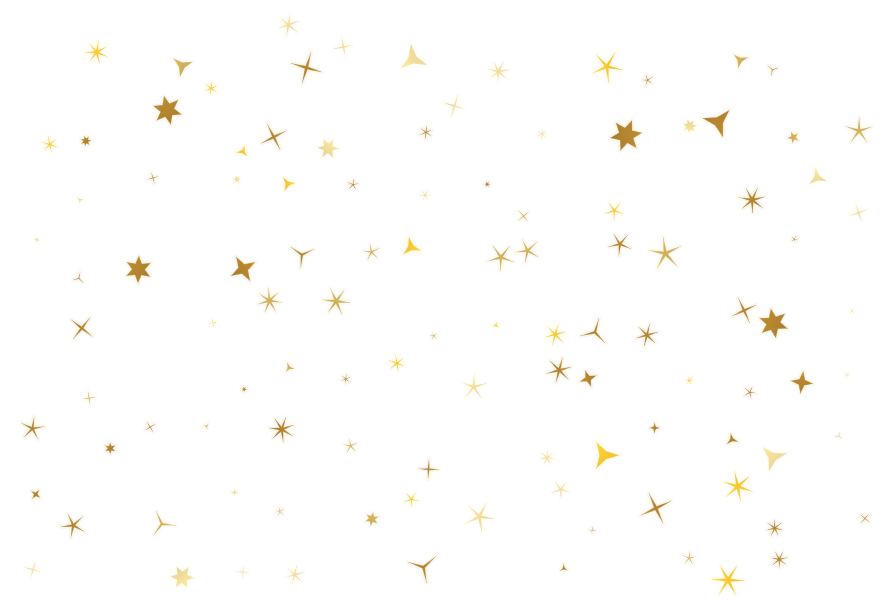
This pattern is drawn by a Shadertoy shader. Its source:

```glsl
// Scattered gold confetti stars on white: a jittered cell grid holds one star
// per cell, each with its own point count, sharpness, size, angle and gold tone.
// Stars are exact distance fields, filled softly with a faint warm fringe.

const float PI = 3.14159265;
const float CELL_SIZE = 0.105;   // all lengths are in canvas heights
const float MARGIN = 0.04;
const float EMPTY_SHARE = 0.07;

const vec3 WHITE       = vec3(1.0);
const vec3 DARK_GOLD   = vec3(0.71, 0.52, 0.18);
const vec3 SOFT_GOLD   = vec3(0.83, 0.69, 0.35);
const vec3 PALE_GOLD   = vec3(0.95, 0.87, 0.61);
const vec3 BRIGHT_GOLD = vec3(0.97, 0.79, 0.20);

// Four random values in 0..1 for a cell and a seed
vec4 hash4(vec2 cell, float seed) {
    vec4 q = fract((cell.xyxy + seed) * vec4(0.1031, 0.1030, 0.0973, 0.1099));
    q += dot(q, q.wzxy + 33.33);
    return fract((q.xxyz + q.yzzw) * q.zywx);
}

mat2 rotation(float angle) {
    float c = cos(angle), s = sin(angle);
    return mat2(c, -s, s, c);
}

// Signed distance to a star; inner is the valley radius relative to the tips
float starDistance(vec2 p, float points, float radius, float inner) {
    float halfSector = PI / points;
    float angle = atan(p.y, p.x);
    angle = abs(mod(angle + halfSector, 2.0 * halfSector) - halfSector);
    vec2 folded = length(p) * vec2(cos(angle), sin(angle));

    vec2 tip = vec2(radius, 0.0);
    vec2 valley = radius * inner * vec2(cos(halfSector), sin(halfSector));
    vec2 edge = valley - tip;
    vec2 fromTip = folded - tip;
    float along = clamp(dot(fromTip, edge) / dot(edge, edge), 0.0, 1.0);
    float side = edge.x * fromTip.y - edge.y * fromTip.x;
    return length(fromTip - edge * along) * (side > 0.0 ? -1.0 : 1.0);
}

// Gold tone chosen by a random value
vec3 goldTone(float pick) {
    if (pick < 0.37) return DARK_GOLD;
    if (pick < 0.56) return SOFT_GOLD;
    if (pick < 0.88) return PALE_GOLD;
    return BRIGHT_GOLD;
}

// Paints the star that belongs to one cell over the given colour
vec3 paintStar(vec3 base, vec2 p, vec2 cell, float aspect, float softness) {
    vec4 place = hash4(cell, 17.0);
    vec4 form = hash4(cell, 59.0);

    // Position, kept clear of the canvas border
    vec2 center = (cell + 0.5 + 0.76 * (place.xy - 0.5)) * CELL_SIZE;
    vec2 limit = vec2(aspect, 1.0) - MARGIN;
    bool outside = any(lessThan(center, vec2(MARGIN)))
                || any(greaterThan(center, limit));
    if (outside || place.z < EMPTY_SHARE) return base;

    // Shape: mostly slender sparkles, some full stars
    float points = floor(3.0 + 4.2 * form.x);
    bool isFull = form.y < 0.36;
    float inner = isFull ? 0.12 + 0.06 * points : 0.01 + 0.03 * points;
    float radius = 0.004 + 0.025 * pow(form.z, 1.2);

    vec2 local = rotation(2.0 * PI * place.w) * (p - center);
    float d = starDistance(local, points, radius, inner);

    // Slight sheen across the star, soft edge and faint fringe
    vec3 gold = goldTone(form.w) * (1.0 + 0.06 * local.x / radius);
    float fill = 1.0 - smoothstep(-softness, softness, d);
    float fringe = 0.09 * (1.0 - smoothstep(0.0, 0.006, d));
    return mix(base, gold, max(fill, fringe));
}

void mainImage(out vec4 fragColor, in vec2 fragCoord) {
    vec2 p = fragCoord / iResolution.y;
    float aspect = iResolution.x / iResolution.y;
    float softness = max(0.0014, 0.7 / iResolution.y);

    // Stars may reach into neighbouring cells
    vec2 homeCell = floor(p / CELL_SIZE);
    vec3 color = WHITE;
    for (int y = -1; y <= 1; y++) {
        for (int x = -1; x <= 1; x++) {
            vec2 cell = homeCell + vec2(x, y);
            color = paintStar(color, p, cell, aspect, softness);
        }
    }
    fragColor = vec4(color, 1.0);
}
```
